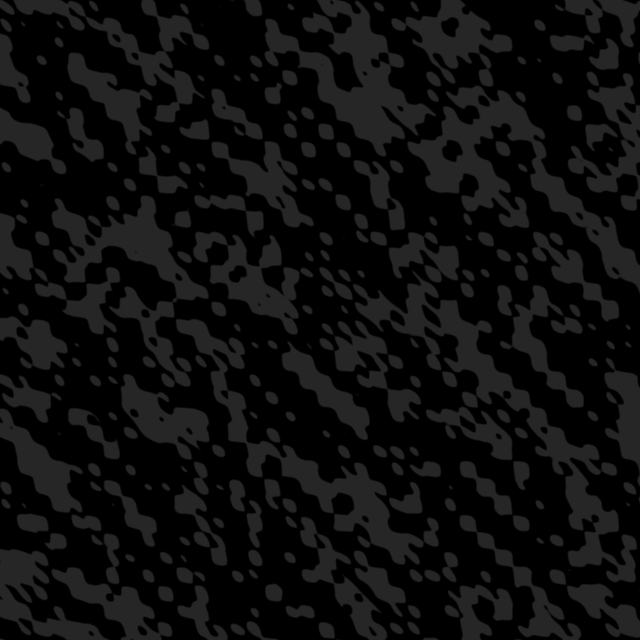
Give the GLSL for this texture, as a WebGL 1 fragment shader.

```glsl
precision highp float;
// Charcoal flecks, dots and short bars on black: value noise on a square
// lattice, cut at one level. Lattice points agree along the falling diagonal
// and oppose their side neighbours; a ripple narrows the links between them.

uniform vec2 u_resolution;

const float CELLS = 36.0;           // lattice cells across the canvas
const vec2 LATTICE_SHIFT = vec2(7.66, 3.4);
const float CUT_LEVEL = 0.04;       // higher leaves more black
const float SIDE_CONTRAST = 0.3;    // how far side neighbours oppose
const float POINT_RIPPLE = 0.055;   // lifts lattice points above cell centres
const float DIAGONAL_RIPPLE = 0.055; // lifts falling diagonals above the gaps
const float EDGE_SOFTNESS = 0.0019; // half width of an edge, in canvas units
const float MIN_SLOPE = 0.12;       // keeps flat spots from blowing up
const vec3 BACKGROUND = vec3(0.0);
const vec3 FLECK = vec3(0.15);
const float TAU = 6.28319;

float hash(vec2 cell) {
  vec3 p = fract(vec3(cell.xyx) * 0.1031);
  p += dot(p, p.yzx + 33.33);
  return fract((p.x + p.y) * p.z);
}

// Random height of a lattice point, centred on zero
float latticeHeight(vec2 cell) {
  float along = hash(cell) + hash(cell + vec2(1.0, -1.0)) - 1.0;
  float beside = hash(cell + vec2(1.0, 0.0))
               + hash(cell + vec2(0.0, -1.0)) - 1.0;
  return 0.5 * (along - SIDE_CONTRAST * beside);
}

float valueNoise(vec2 p) {
  vec2 cell = floor(p);
  vec2 f = fract(p);
  vec2 blend = f * f * (3.0 - 2.0 * f);
  float low = mix(latticeHeight(cell),
                  latticeHeight(cell + vec2(1.0, 0.0)), blend.x);
  float high = mix(latticeHeight(cell + vec2(0.0, 1.0)),
                   latticeHeight(cell + vec2(1.0, 1.0)), blend.x);
  return mix(low, high, blend.y);
}

// Regular swell that peaks at the lattice points
float ripple(vec2 p) {
  vec2 wave = cos(TAU * p);
  return POINT_RIPPLE * 0.5 * (wave.x + wave.y)
       + DIAGONAL_RIPPLE * cos(TAU * (p.x + p.y));
}

float fleckHeight(vec2 p) {
  return valueNoise(p) + ripple(p);
}

void main() {
  float side = min(u_resolution.x, u_resolution.y);
  vec2 p = gl_FragCoord.xy / side * CELLS + LATTICE_SHIFT;

  // Height above the cut, divided by slope, approximates edge distance
  const float STEP = 0.02;
  float height = fleckHeight(p);
  vec2 slope = vec2(fleckHeight(p + vec2(STEP, 0.0)),
                    fleckHeight(p + vec2(0.0, STEP))) - height;
  float steepness = max(length(slope) / STEP, MIN_SLOPE);
  float edgeDistance = (height - CUT_LEVEL) / steepness / CELLS;

  // Soft edge, never thinner than a pixel
  float softness = max(EDGE_SOFTNESS, 0.75 / side);
  float coverage = smoothstep(-softness, softness, edgeDistance);
  gl_FragColor = vec4(mix(BACKGROUND, FLECK, coverage), 1.0);
}
```
